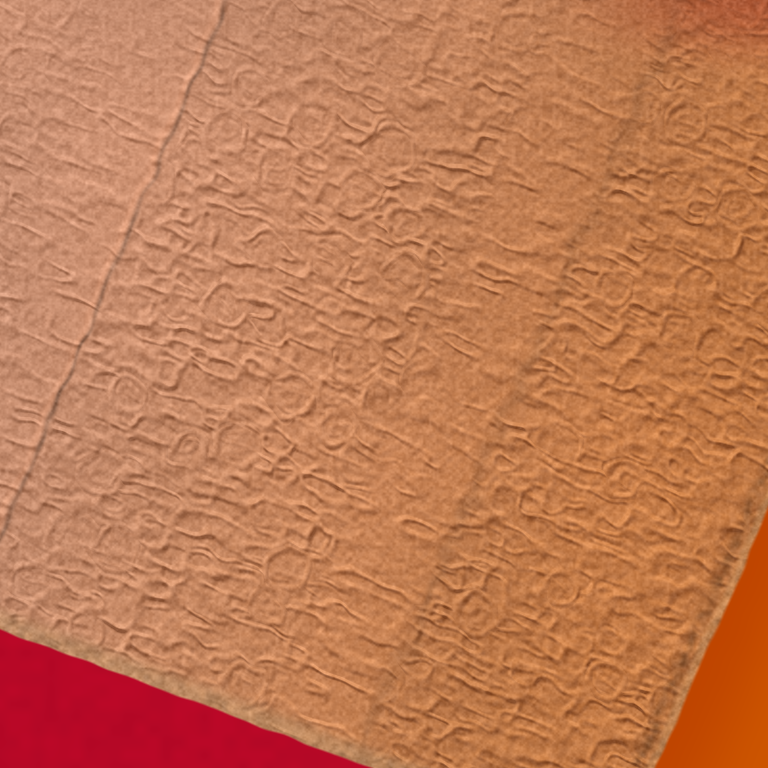
This texture is drawn by a three.js fragment shader. Its source:

```glsl
varying vec2 vUv;

const vec2 ACROSS = vec2(0.92, -0.39);
const vec2 ALONG = vec2(0.39, 0.92);

float hash(vec2 p) {
  return fract(sin(dot(p, vec2(127.1, 311.7))) * 43758.5453);
}

float noise(vec2 p) {
  vec2 i = floor(p);
  vec2 f = fract(p);
  f = f * f * (3.0 - 2.0 * f);
  return mix(mix(hash(i), hash(i + vec2(1.0, 0.0)), f.x),
             mix(hash(i + vec2(0.0, 1.0)), hash(i + 1.0), f.x), f.y);
}

// Ridges along the middle contour of the noise
float folds(vec2 p) {
  return 1.0 - smoothstep(0.0, 0.26, abs(noise(p) - 0.5));
}

// Smooth strips between the embossed panels
float plainStrip(float x) {
  float middle = smoothstep(0.27, 0.31, x) * (1.0 - smoothstep(0.40, 0.44, x));
  float left = smoothstep(-0.30, -0.22, x) * (1.0 - smoothstep(-0.125, -0.11, x));
  return max(middle, left);
}

// Returns ring height in x and the room left for folds in y
vec2 rosettes(vec2 p) {
  vec2 cell = floor(p);
  float ring = 0.0;
  float room = 1.0;
  for (int j = -1; j <= 1; j++) {
    for (int i = -1; i <= 1; i++) {
      vec2 id = cell + vec2(float(i), float(j));
      float present = step(0.4, hash(id + 7.7));
      vec2 center = id + 0.25 + 0.5 * vec2(hash(id), hash(id + 31.3));
      float radius = 0.24 + 0.1 * hash(id + 53.1);
      float d = length(p - center);
      float outer = exp(-pow((d - radius) / 0.06, 2.0));
      float inner = exp(-pow((d - radius * 0.42) / 0.055, 2.0));
      ring = max(ring, present * max(outer, 0.5 * inner));
      room = min(room, mix(1.0, smoothstep(radius - 0.04, radius + 0.1, d), present));
    }
  }
  return vec2(ring, room);
}

float height(vec2 p) {
  vec2 q = vec2(dot(p, ACROSS), dot(p, ALONG));
  float plain = plainStrip(q.x);
  vec2 warped = q + 0.011 * (vec2(noise(q * 44.0), noise(q * 44.0 + 17.0)) - 0.5);
  vec2 rosette = rosettes(warped * 11.0);
  float wrinkles = 0.75 * folds(warped * vec2(30.0, 54.0))
                 + 0.6 * folds(warped * vec2(38.0, 72.0) + 9.0);
  wrinkles *= 0.65 + 0.6 * noise(q * 36.0 + 4.0);
  float ring = rosette.x * (0.35 + 0.8 * noise(q * 55.0 + 21.0));
  float embossed = max(wrinkles * mix(0.5, 1.0, rosette.y), ring);
  float dashes = folds(warped * vec2(21.0, 66.0) + 3.0)
               * smoothstep(0.15, 0.65, noise(q * vec2(26.0, 46.0) + 8.0));
  return mix(embossed, 0.85 * dashes, plain) + 0.4 * noise(p * 130.0);
}

void main() {
  vec2 uv = vUv;
  float x = dot(uv, ACROSS);
  float plain = plainStrip(x);
  float wobble = noise(uv * 35.0) - 0.5;

  // Broad light, pinkish at left and ochre at right
  vec3 color = mix(vec3(0.785, 0.56, 0.445), vec3(0.745, 0.465, 0.265),
                   smoothstep(-0.3, 0.75, x));
  color *= 0.96 + 0.07 * noise(uv * 5.0) + 0.025 * plain;
  color = mix(color, vec3(0.63, 0.27, 0.17),
              0.65 * (1.0 - smoothstep(0.0, 0.24, length((uv - 1.0) * vec2(0.75, 2.2)))));

  // Relief lit from above, with shadows deeper than highlights
  float relief = height(uv) - height(uv + vec2(-0.0018, 0.0046));
  relief = clamp(relief, -0.85, 0.55);
  float contrast = mix(0.75, 1.0, smoothstep(-0.2, 0.2, x));
  contrast *= 1.0 - 0.35 * smoothstep(0.75, 1.0, uv.y);
  contrast *= relief < 0.0 ? 1.15 : 0.9;
  color *= 1.0 + relief * contrast * vec3(0.29, 0.37, 0.44);

  // Seams beside the plain strips
  float leftSeam = x + 0.117 + 0.009 * wobble;
  float rightSeam = x - 0.427 + 0.02 * wobble;
  float seamFade = 0.4 + 0.6 * noise(uv * 45.0 + 6.0);
  color *= 1.0 - 0.3 * seamFade * exp(-pow(leftSeam / 0.0032, 2.0));
  color *= 1.0 + 0.06 * exp(-pow((leftSeam + 0.008) / 0.004, 2.0));
  color *= 1.0 - 0.11 * seamFade * exp(-pow(rightSeam / 0.009, 2.0));

  // Worn, pale rims at the two cut edges
  float bottom = dot(uv, vec2(0.35, 0.937)) - 0.169 + 0.003 * wobble;
  float right = dot(uv, vec2(-0.916, 0.4)) + 0.782 + 0.004 * wobble;
  float grit = noise(uv * 110.0);
  color = mix(color, vec3(0.74, 0.56, 0.40) * (0.84 + 0.26 * grit),
              0.7 * (1.0 - smoothstep(0.010, 0.035, bottom)));
  color *= 1.0 - 0.32 * grit * exp(-pow((right - 0.022) / 0.009, 2.0));
  color = mix(color, vec3(0.75, 0.53, 0.34) * (0.82 + 0.3 * grit),
              0.75 * (1.0 - smoothstep(0.006, 0.016, right)));

  // Fine grain
  color += 0.08 * (noise(uv * 230.0) - 0.5) + 0.05 * (noise(uv * 400.0) - 0.5);

  // Coloured ground beyond the edges
  vec3 red = vec3(0.72, 0.03, 0.15) * (0.97 + 0.05 * noise(uv * 60.0));
  vec3 orange = mix(vec3(0.75, 0.27, 0.0), vec3(0.80, 0.33, 0.0),
                    smoothstep(0.0, 0.13, -right));
  color = mix(red, color, smoothstep(-0.002, 0.002, bottom));
  color = mix(orange, color, smoothstep(-0.003, 0.003, right));

  gl_FragColor = vec4(color, 1.0);
}
```
